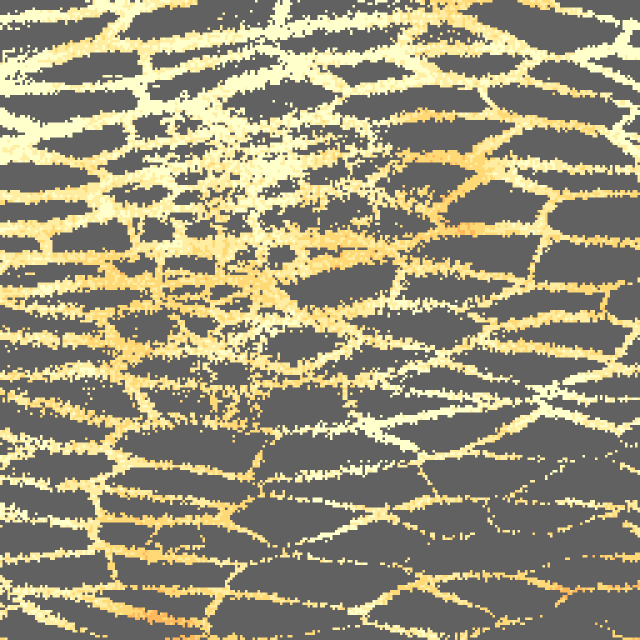
A WebGL 2 fragment shader for this pattern:

```glsl
#version 300 es
precision highp float;
uniform vec2 u_resolution;
out vec4 fragColor;

const vec3 STONE = vec3(0.38);
const vec3 AMBER = vec3(1.0, 0.72, 0.36);
const vec3 GOLD = vec3(1.0, 0.85, 0.46);
const vec3 STRAW = vec3(1.0, 0.93, 0.63);
const vec3 CREAM = vec3(1.0, 1.0, 0.80);

vec2 hash2(vec2 p) {
  vec3 h = fract(vec3(p.xyx) * vec3(0.1031, 0.1030, 0.0973));
  h += dot(h, h.yzx + 33.33);
  return fract((h.xx + h.yz) * h.zy);
}

// Layered sines, roughly -1 to 1
float waves(vec2 p) {
  float sum = 0.0, amp = 0.5;
  for (int i = 0; i < 4; i++) {
    p = mat2(0.8, 0.6, -0.6, 0.8) * p * 1.7 + 1.3;
    sum += amp * sin(p.x + 1.5 * sin(p.y));
    amp *= 0.65;
  }
  return sum;
}

// Cellular noise: x = border distance in canvas units, y = distance to the seed
vec2 cells(vec2 p, vec2 scale) {
  vec2 q = p * scale, home = floor(q), nearest = vec2(9.0);
  for (int j = -1; j <= 1; j++)
    for (int i = -1; i <= 1; i++) {
      vec2 cell = home + vec2(i, j);
      vec2 seed = cell + 0.05 + 0.9 * hash2(cell + 40.0) - q;
      if (dot(seed, seed) < dot(nearest, nearest)) nearest = seed;
    }
  float border = 1.0;
  for (int j = -2; j <= 2; j++)
    for (int i = -2; i <= 2; i++) {
      vec2 cell = home + vec2(i, j);
      vec2 seed = cell + 0.05 + 0.9 * hash2(cell + 40.0) - q;
      vec2 across = seed - nearest;
      if (dot(across, across) > 1e-5)
        border = min(border, 0.5 * (dot(seed, seed) - dot(nearest, nearest))
                             / length(across * scale));
    }
  return vec2(border, length(nearest));
}

vec3 pattern(vec2 p) {
  // Bands arch near the top and sag near the bottom
  float arch = 0.045 * sin(4.0 * p.x - 1.2);
  float sag = 0.08 * (p.x - 0.55) * (p.x - 0.55);
  vec2 flow = p - vec2(0.0, mix(sag, arch, smoothstep(0.35, 0.85, p.y)));
  flow += 0.004 * vec2(waves(p * 22.0), waves(p * 18.0 + 7.0));

  // Long slabs, broken into small lumps within patches
  float slabs = cells(flow, vec2(5.0, 18.0)).x;
  float lumps = cells(flow + 3.0, vec2(15.0, 21.0)).x;
  float patchy = smoothstep(0.0, 0.6,
    waves(p * 5.0) + 0.6 - 2.2 * length(p - vec2(0.3, 0.62)));
  float border = min(slabs, lumps + 0.003 + 0.014 * (1.0 - patchy));

  // Ragged grain, coarser in rough regions
  float grain = cells(p, vec2(105.0)).y - 0.45;
  float speck = hash2(floor(p * 256.0) + 11.0).x - 0.5;
  float rough = 0.7 + 0.9 * smoothstep(-0.1, 0.6, waves(p * 4.0 + 2.0) + 0.4 * patchy);
  border += rough * (0.014 * grain + 0.005 * speck);

  // Seams swell and pinch along the bands
  float seam = 0.0072 + 0.007 * (p.y - 0.6 * p.x - 0.2)
             + 0.0045 * waves(flow * vec2(7.0, 20.0))
             + 0.002 * waves(p * 3.0 + 5.0);
  if (border > seam) return STONE;

  // Seam tint: pale at the core, warm in a streak and towards the bottom
  float depth = clamp((seam - border) / 0.012, 0.0, 1.0);
  float streak = exp(-pow((p.x - 0.69) / 0.06, 2.0)) * smoothstep(0.4, 0.9, p.y);
  float tint = 0.5 + 0.3 * waves(p * 4.0 + 9.0) + 0.2 * waves(p * 14.0)
             + 0.25 * (p.y - 0.45) + 0.25 * (depth - 0.45)
             - 0.4 * grain + 0.1 * speck - 0.3 * streak;
  if (tint < 0.02) return AMBER;
  if (tint < 0.38) return GOLD;
  return tint < 0.65 ? STRAW : CREAM;
}

void main() {
  // Mosaic of 256 blocks, its edges smoothed by four samples
  vec3 color = vec3(0.0);
  for (int i = 0; i < 4; i++) {
    vec2 jitter = 0.5 * vec2(i % 2, i / 2) - 0.25;
    vec2 p = (gl_FragCoord.xy + jitter) / u_resolution.y;
    color += 0.25 * pattern((floor(p * 256.0) + 0.5) / 256.0);
  }
  fragColor = vec4(color, 1.0);
}
```
